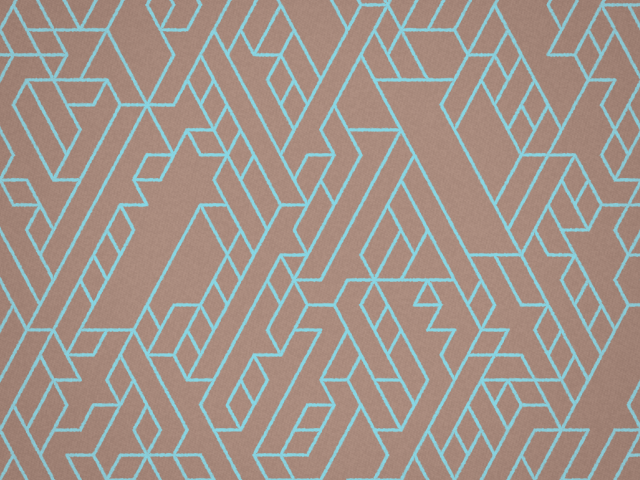
Give the GLSL for this pattern, as a WebGL 2 fragment shader.

```glsl
#version 300 es
precision highp float;
precision highp int;
uniform vec2 u_resolution;
out vec4 outColor;

const float UNIT = 0.0557;      // lattice step along a row
const float ROW = 0.0521;       // height of one row
const float HALF_LINE = 0.0034;
const vec3 CLAY = vec3(0.668, 0.547, 0.494);
const vec3 DARK_CLAY = vec3(0.595, 0.478, 0.430);
const vec3 AQUA = vec3(0.535, 0.84, 0.89);
const vec3 DIM_AQUA = vec3(0.545, 0.745, 0.785);

uint hash(ivec2 p) {
  uint h = uint(p.x) * 0x9E3779B1u ^ uint(p.y + 517) * 0x85EBCA77u;
  h = (h ^ (h >> 15)) * 0x2C1B3C6Du;
  h = (h ^ (h >> 12)) * 0x297A2D39u;
  return h ^ (h >> 15);
}

float valueNoise(vec2 p) {
  ivec2 i = ivec2(floor(p));
  vec2 f = smoothstep(0.0, 1.0, fract(p));
  vec4 n = vec4(hash(i), hash(i + ivec2(1, 0)), hash(i + ivec2(0, 1)), hash(i + 1)) / 4294967295.0;
  return mix(mix(n.x, n.y, f.x), mix(n.z, n.w, f.x), f.y);
}

// Topmost straight or chevron band covering a triangle (cell x, cell y, upper half)
uint bandAt(ivec3 tri) {
  uint top = 0u;
  for (int r = -5; r < 5; r++) {
    int row = tri.y - r;
    int reach = r < 0 ? -r : r + 1;
    for (int lean = 0; lean < 2; lean++) {
      int column = lean == 0 ? tri.x : tri.x + r + tri.z;
      for (int k = 0; k < 2; k++) {
        uint h = hash(ivec2(column - k, row));
        uint bits = r < 0 ? h >> 3 : h;
        bool sameLean = int(bits & 1u) == lean;
        bool inLength = reach <= 2 + int((bits >> 1) & 3u);
        bool inWidth = k == 0 || ((h >> 7) & 3u) == 0u;
        if (sameLean && inLength && inWidth) top = max(top, h);
      }
    }
  }
  return top;
}

ivec3 neighbour(ivec3 tri, int side) {
  int d = 2 * tri.z - 1;
  return ivec3(tri.x + (side == 0 ? d : 0), tri.y + (side == 1 ? d : 0), 1 - tri.z);
}

// Lone triangles join an adjacent band
uint regionAt(ivec3 tri) {
  uint own = bandAt(tri);
  uint other = 0u;
  for (int side = 0; side < 3; side++) {
    uint b = bandAt(neighbour(tri, side));
    if (b == own) return own;
    other = max(other, b);
  }
  return other;
}

// Distance to the nearest region border, exact only within reach
float borderDistance(vec2 p, float reach) {
  vec2 lattice = vec2(p.x / UNIT - 0.5 * p.y / ROW, p.y / ROW);
  vec2 f = fract(lattice);
  int upper = f.x + f.y > 1.0 ? 1 : 0;
  vec2 g = upper == 1 ? 1.0 - f : f;
  float slant = UNIT / length(vec2(1.0, 0.5 * UNIT / ROW));
  vec3 sides = vec3(g.x * slant, g.y * ROW, (1.0 - g.x - g.y) * slant);
  if (min(sides.x, min(sides.y, sides.z)) > reach) return reach;

  ivec3 tri = ivec3(ivec2(floor(lattice)), upper);
  uint own = regionAt(tri);
  float d = reach;
  for (int side = 0; side < 3; side++)
    if (sides[side] < d && regionAt(neighbour(tri, side)) != own) d = sides[side];

  // Round joints at the lattice corners
  vec2 corner = floor(lattice + 0.5);
  vec2 q = lattice - corner;
  float joint = length(vec2((q.x + 0.5 * q.y) * UNIT, q.y * ROW));
  if (joint < d) {
    for (int i = 0; i < 8; i++) {
      ivec3 around = ivec3((i & 1) - 1, ((i >> 1) & 1) - 1, i >> 2);
      int sum = around.x + around.y + around.z;
      if (sum == 0 || sum == -1)
        if (regionAt(ivec3(ivec2(corner), 0) + around) != own) d = min(d, joint);
    }
  }
  return d;
}

void main() {
  vec2 p = gl_FragCoord.xy / u_resolution.y;
  vec2 centre = 0.5 * u_resolution / u_resolution.y;

  // Woven cloth with softly darkened borders
  float grain = valueNoise(p * 290.0) - 0.5;
  float twill = sin((p.x + p.y * 0.6) * 900.0) * sin((p.y - p.x * 0.25) * 800.0);
  float shade = 0.8 * smoothstep(0.3, 0.85, length(p - centre)) + 0.5 * grain + 0.14 * twill;
  vec3 cloth = mix(CLAY, DARK_CLAY, shade);

  // Stitched lines with slightly ragged edges
  float soft = max(0.0019, 0.7 / u_resolution.y);
  float d = borderDistance(p, HALF_LINE + 1.6 * soft) + 0.0014 * grain;
  float line = 1.0 - smoothstep(HALF_LINE - soft, HALF_LINE + soft, d);
  vec3 thread = mix(AQUA, DIM_AQUA, clamp(shade, 0.0, 1.0));
  outColor = vec4(mix(cloth, thread, line), 1.0);
}
```
